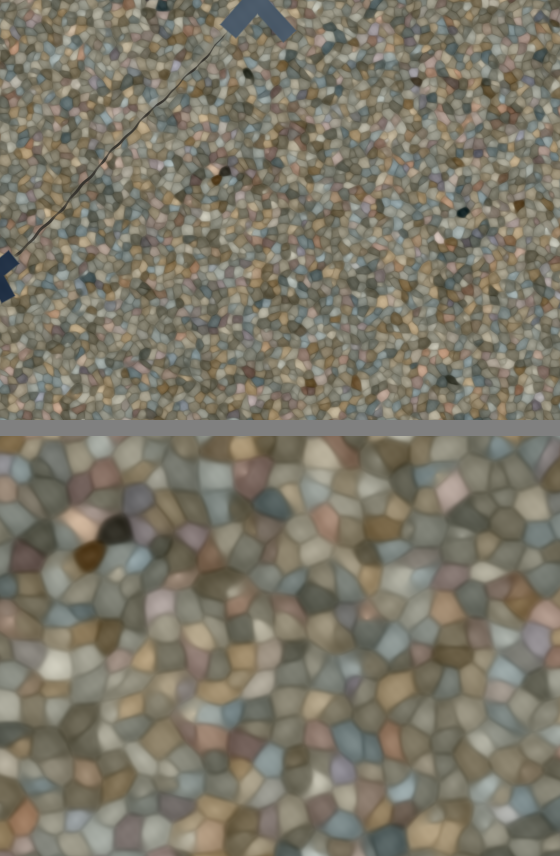
Top, the full canvas; bottom, a detail of the centre.
Write a WebGL 2 fragment shader that draws this texture.

```glsl
#version 300 es
precision highp float;
// Exposed pebble paving with a diagonal crack and strips of blue tape.

uniform vec2 u_resolution;
out vec4 fragColor;

// Pebbles; lengths are in canvas heights unless noted
const float PEBBLES_PER_HEIGHT = 48.0;
const float STRETCH = 0.28;        // how oblong a pebble may be
const float SIZE_SPREAD = 0.28;    // size variation, in cells
const float BLEND = 9.0;           // higher gives crisper pebble borders
const float GAP_WIDTH = 0.32;      // in cells
const float GAP_DARKNESS = 0.075;
const float TONE_SPREAD = 0.20;
const vec3 STONE = vec3(0.548, 0.537, 0.475);
const vec3 WARM_SHIFT = vec3(0.085, 0.010, -0.065);
const vec3 PINK_SHIFT = vec3(0.040, -0.025, 0.005);

// Crack
const vec2 CRACK_LOW = vec2(0.035, 0.390);
const vec2 CRACK_HIGH = vec2(0.535, 0.918);
const vec3 CRACK_COLOR = vec3(0.20, 0.19, 0.17);
const vec3 MORTAR = vec3(0.56, 0.545, 0.485);

// Tape
const vec3 TAPE_LIGHT = vec3(0.29, 0.35, 0.41);
const vec3 TAPE_DARK = vec3(0.13, 0.19, 0.27);
const float EDGE = 0.0028;

vec3 hash3(vec2 p) {
  vec3 q = fract(p.xyx * vec3(0.1031, 0.1030, 0.0973));
  q += dot(q, q.yxz + 33.33);
  return fract((q.xxy + q.yzz) * q.zyx);
}

float layeredSines(vec2 p) {
  return (sin(p.x + 1.7 * sin(p.y * 0.8)) + 0.6 * sin(p.y * 2.1 - p.x * 1.3)
        + 0.4 * sin(p.x * 3.7 + p.y * 2.9)) * 0.5;
}

vec3 pebbleColor(vec2 cell) {
  vec3 h = hash3(cell + 71.0);
  vec3 g = hash3(cell + 193.0);
  float tone = (h.x + h.y - 1.0) * TONE_SPREAD;
  tone += 0.13 * smoothstep(0.95, 1.0, g.x) - 0.20 * smoothstep(0.95, 1.0, g.y);
  float warmth = h.z * 2.0 - 1.0;
  warmth *= 0.25 + 0.75 * warmth * warmth;
  float pink = smoothstep(0.75, 1.0, g.z);
  return STONE + tone + WARM_SHIFT * warmth + PINK_SHIFT * pink;
}

// Cellular noise with turned oval cells and softly blended colours
vec3 pebbles(vec2 p) {
  vec2 home = floor(p);
  vec3 colorSum = vec3(0.0);
  float weightSum = 0.0, nearest = 9.0, second = 9.0;
  for (int y = -2; y <= 2; y++) {
    for (int x = -2; x <= 2; x++) {
      vec2 cell = home + vec2(x, y);
      vec3 h = hash3(cell + 17.0);
      vec2 offset = p - cell - 0.1 - 0.8 * h.xy;
      float angle = 6.2832 * fract(h.z * 7.0);
      vec2 axis = vec2(cos(angle), sin(angle));
      float stretch = 1.0 + STRETCH * fract(h.x * 13.0);
      vec2 oval = vec2(dot(offset, axis) / stretch,
                       dot(offset, vec2(-axis.y, axis.x)) * stretch);
      float d = length(oval) - SIZE_SPREAD * (h.z - 0.5);
      float weight = exp(-BLEND * d);
      colorSum += weight * pebbleColor(cell);
      weightSum += weight;
      second = min(second, max(nearest, d));
      nearest = min(nearest, d);
    }
  }
  float gap = 1.0 - smoothstep(0.0, GAP_WIDTH, second - nearest);
  float depth = smoothstep(0.05, 0.65, nearest);
  return colorSum / weightSum - GAP_DARKNESS * (gap * 0.6 + depth);
}

vec3 addCrack(vec3 color, vec2 p) {
  vec2 span = CRACK_HIGH - CRACK_LOW;
  vec2 along = normalize(span);
  float t = dot(p - CRACK_LOW, along) / length(span);
  float across = dot(p - CRACK_LOW, vec2(-along.y, along.x));
  across += 0.004 * sin(t * 9.0) + 0.0018 * sin(t * 37.0) + 0.0010 * sin(t * 91.0);
  float inside = smoothstep(-0.01, 0.02, t) * (1.0 - smoothstep(0.99, 1.01, t));
  // Pale mortar on the upper side
  float strip = smoothstep(0.0, 0.004, across) * (1.0 - smoothstep(0.008, 0.020, across));
  color = mix(color, MORTAR, 0.55 * strip * inside * smoothstep(0.25, 0.6, t));
  // Dark ragged opening
  float raggedness = 0.5 + 0.5 * sin(t * 63.0 + 2.0 * sin(t * 29.0));
  float halfWidth = mix(0.0022, 0.0010, t) + 0.0012 * raggedness;
  float opening = 1.0 - smoothstep(halfWidth - 0.0015, halfWidth + 0.0020, abs(across));
  return mix(color, CRACK_COLOR, opening * inside * (0.65 + 0.3 * raggedness));
}

float strip(vec2 p, vec2 a, vec2 b, float halfWidth) {
  vec2 along = normalize(b - a);
  vec2 q = p - 0.5 * (a + b);
  vec2 d = abs(vec2(dot(q, along), dot(q, vec2(-along.y, along.x))));
  d -= vec2(0.5 * length(b - a), halfWidth);
  return 1.0 - smoothstep(-EDGE, EDGE, max(d.x, d.y));
}

void main() {
  vec2 p = gl_FragCoord.xy / u_resolution.y;
  vec2 warped = p + 0.003 * vec2(sin(p.y * 61.0), sin(p.x * 53.0));
  vec3 color = pebbles(warped * PEBBLES_PER_HEIGHT);
  color += 0.010 * layeredSines(p * 9.0) + 0.012 * layeredSines(p * 190.0);
  color = addCrack(color, p);

  // Tape at both ends of the crack
  float tape = strip(p, vec2(0.543, 0.925), vec2(0.635, 1.030), 0.025);
  tape = max(tape, strip(p, vec2(0.620, 0.990), vec2(0.690, 0.913), 0.021));
  tape = max(tape, strip(p, vec2(-0.020, 0.345), vec2(0.033, 0.388), 0.020));
  tape = max(tape, strip(p, vec2(-0.010, 0.342), vec2(0.020, 0.287), 0.018));
  vec3 tapeColor = mix(TAPE_DARK, TAPE_LIGHT, smoothstep(0.1, 0.5, p.x));
  tapeColor += 0.015 * layeredSines(p * 45.0);
  fragColor = vec4(mix(color, tapeColor, tape), 1.0);
}
```
